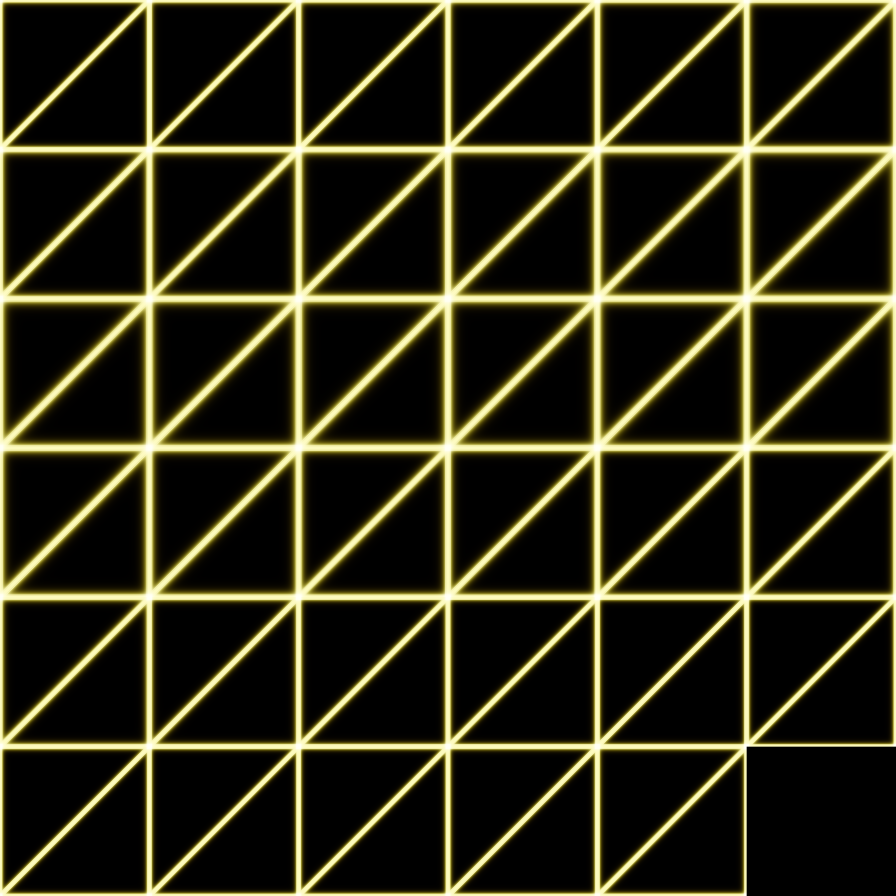
Give the GLSL for this pattern, as a WebGL 1 fragment shader.

```glsl
precision highp float;
// Six by six sheet of glowing yellow squares, each cut by a rising diagonal.
// Distances to the lines drive an exponential glow whose strength pulses once
// along the cells in reading order; the last cell at lower right is empty.

uniform vec2 u_resolution;

// Bright core with a soft exponential halo
float neonLine(float dist, float core, float halo) {
    float shade = 1.0 - 0.06 * smoothstep(0.006, 0.016, dist);
    return shade * exp(-max(dist - core, 0.0) / halo);
}

// Black through olive and yellow to pale cream
vec3 neonColour(float glow) {
    return vec3(0.99, 0.98, 0.74) * pow(vec3(glow), vec3(1.0, 1.1, 2.8));
}

void main() {
    vec2 grid = gl_FragCoord.xy / u_resolution * 6.0;
    vec2 cell = floor(grid);
    vec2 p = fract(grid);

    // Pulse by cell number, counted from the top left
    float index = cell.x + 6.0 * (5.0 - cell.y);
    float pulse = 0.5 + 0.5 * cos(6.28319 * (index - 13.5) / 35.0);
    float core = mix(0.014, 0.018, pulse);
    float halo = mix(0.010, 0.021, pulse);

    // Square outline and diagonal
    vec2 edge = min(p, 1.0 - p);
    float sides = neonLine(edge.x, core, halo);
    float rails = neonLine(edge.y, core, halo);
    float diagonal = neonLine(abs(p.x - p.y) * 0.70711, core, halo);

    // Screen the lights together and whiten the crossings
    float glow = 1.0 - (1.0 - sides) * (1.0 - rails) * (1.0 - diagonal);
    vec3 colour = neonColour(glow);
    colour += vec3(0.01, 0.02, 0.22) * sides * rails;

    // Empty last cell, with edges one pixel soft
    vec2 pixel = 6.0 / u_resolution;
    vec2 inside = clamp(vec2(grid.x - 5.0, 1.0 - grid.y) / pixel + 0.5, 0.0, 1.0);
    colour *= 1.0 - inside.x * inside.y;

    gl_FragColor = vec4(colour, 1.0);
}
```
